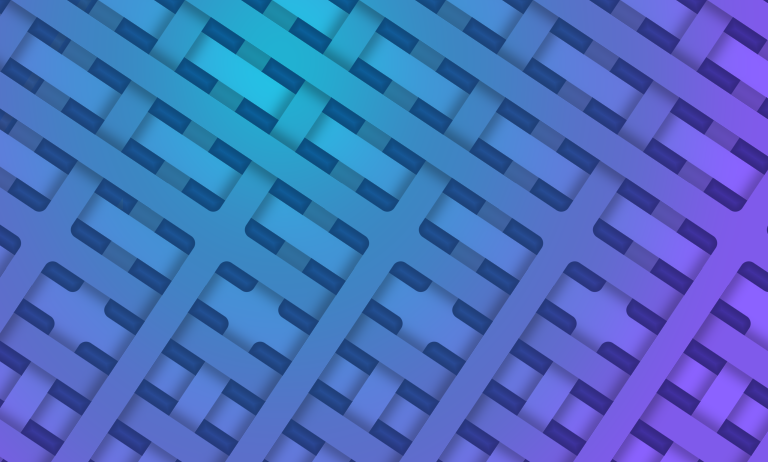
Reproduce this pattern procedurally as a WebGL 2 fragment shader.

```glsl
#version 300 es
precision highp float;
// Two stacked lattices of crossing slanted bars over a dark ground.
// In each lattice one bar direction lies on top above a horizontal row of
// rounded joints, the other below it; soft shadows and a radial tint add depth.

uniform vec2 u_resolution;
out vec4 outColor;

// Lengths are fractions of the canvas width.
const float PERIOD = 0.2266;               // horizontal repeat
const float HALF_BAR = 0.0202;
const float FILLET = 0.0112;               // radius at the joints
const float SHADOW_WIDTH = 0.0105;
const float BAR_SHADOW = 0.27;
const float GROUND_SHADOW = 0.30;
const float SLOPE = 0.588;                 // bar angle in radians
const vec2 JOINT = vec2(0.513, 0.2936);    // one joint of the top lattice
const vec2 GLOW_CENTER = vec2(0.365, 0.522);
const vec2 GLOW_SCALE = vec2(1.0, 0.82);

const vec3 CYAN = vec3(0.13, 0.71, 0.84);
const vec3 BLUE = vec3(0.24, 0.54, 0.78);
const vec3 INDIGO = vec3(0.37, 0.44, 0.81);
const vec3 VIOLET = vec3(0.51, 0.36, 0.94);
const vec3 GROUND_NEAR = vec3(0.05, 0.44, 0.71);
const vec3 GROUND_MID = vec3(0.17, 0.36, 0.68);
const vec3 GROUND_FAR = vec3(0.30, 0.22, 0.74);

// Cell size along the shallow (x) and steep (y) bar directions.
const vec2 CELL = PERIOD * vec2(cos(SLOPE), sin(SLOPE));

float cover(float d, float px) {
    return 1.0 - smoothstep(-0.7 * px, 0.7 * px, d);
}

float shadow(float d) {
    float t = max(d, 0.0) / SHADOW_WIDTH;
    return exp(-t * t * 0.6);
}

vec3 barTint(float r) {
    vec3 c = mix(CYAN, BLUE, smoothstep(0.0, 0.24, r));
    c = mix(c, INDIGO, smoothstep(0.20, 0.46, r));
    return mix(c, VIOLET, smoothstep(0.42, 0.64, r));
}

vec3 groundTint(float r) {
    vec3 c = mix(GROUND_NEAR, GROUND_MID, smoothstep(0.05, 0.35, r));
    return mix(c, GROUND_FAR, smoothstep(0.32, 0.62, r));
}

// x: distance to the lattice, y: distance to the bar lying on top.
vec2 lattice(vec2 q) {
    vec2 index = round(q / CELL);
    vec2 d = abs(q - index * CELL) - HALF_BAR;
    float order = index.x - index.y;
    if (abs(order) < 0.5) {
        float joined = max(FILLET, min(d.x, d.y)) - length(max(FILLET - d, 0.0));
        return vec2(joined, -1.0);
    }
    return vec2(min(d.x, d.y), order < 0.0 ? d.y : d.x);
}

// Bar colour, darkened where a bar dips below the one crossing it.
vec3 shadeBars(vec3 tint, float over, float px) {
    float under = 1.0 - cover(over, px);
    return tint * (1.0 - BAR_SHADOW * under * shadow(over));
}

void main() {
    vec2 uv = gl_FragCoord.xy / u_resolution.x;
    float px = 1.0 / u_resolution.x;

    // Axes along the bars
    vec2 shallow = vec2(cos(SLOPE), -sin(SLOPE));
    vec2 steep = vec2(sin(SLOPE), cos(SLOPE));
    vec2 q = vec2(dot(uv - JOINT, shallow), dot(uv - JOINT, steep));
    vec2 qLow = q - CELL * vec2(0.5, -0.5);
    vec2 top = lattice(q);
    vec2 low = lattice(qLow);

    float r = length((uv - GLOW_CENTER) * GLOW_SCALE);
    vec3 tint = barTint(r);

    // Ground, with faint extra slats at the upper left
    vec3 color = groundTint(r);
    float across = qLow.x - CELL.x * round(qLow.x / CELL.x);
    float slat = cover(abs(across + 0.033) - 0.006, px);
    slat *= step(uv.x, 0.16) * step(0.33, uv.y);
    color = mix(color, tint * 0.85, 0.5 * slat);
    color *= 1.0 - GROUND_SHADOW * shadow(min(top.x, low.x));

    // Lower lattice, shaded by the upper one
    vec3 lowBars = shadeBars(tint * 1.07, low.y, px);
    lowBars *= 1.0 - BAR_SHADOW * shadow(top.x);
    color = mix(color, lowBars, cover(low.x, px));

    // Upper lattice
    vec3 topBars = shadeBars(tint * 0.98, top.y, px);
    color = mix(color, topBars, cover(top.x, px));

    outColor = vec4(clamp(color, 0.0, 1.0), 1.0);
}
```
